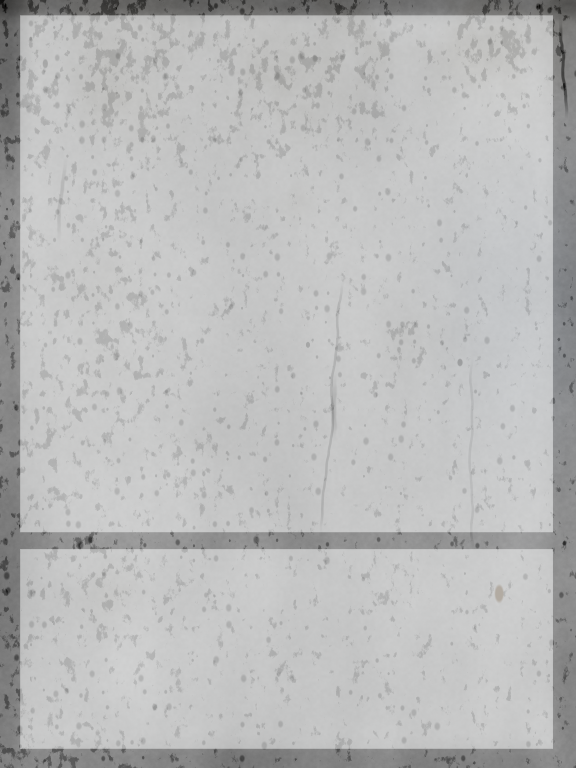
Give the GLSL for this background, as a Shadertoy shader.

```glsl
// Weathered concrete wall with two pale translucent panels over it.

// Lengths are fractions of the canvas height; panels are fractions of both sides.
const vec4 UPPER_PANEL = vec4(0.035, 0.307, 0.960, 0.980); // left, bottom, right, top
const vec4 LOWER_PANEL = vec4(0.035, 0.025, 0.960, 0.285);
const float VEIL_OPACITY = 0.50;
const vec3 VEIL_COLOR = vec3(0.995, 1.0, 1.0);
const float BASE_TONE = 0.565;
const float MOTTLE = 0.19;
const float SPECK_DEPTH = 0.19;
const float PIT_DEPTH = 0.20;
const vec2 PIT_GRID = vec2(62.0, 46.0);
const vec3 WARM_STAIN = vec3(0.0, 0.004, 0.014);
const vec3 CHIP_COLOR = vec3(0.40, 0.34, 0.27);

// Stains: centre x, centre y, radius, strength
const int STAIN_COUNT = 11;
const vec4 STAINS[STAIN_COUNT] = vec4[](
    vec4(0.17, 0.875, 0.065, 0.75), vec4(0.35, 0.855, 0.065, 0.80),
    vec4(0.49, 0.930, 0.080, 0.60), vec4(0.64, 0.950, 0.065, 0.75),
    vec4(0.62, 0.815, 0.045, 0.45), vec4(0.385, 0.735, 0.024, 0.75),
    vec4(0.13, 0.630, 0.060, 0.40), vec4(0.12, 0.480, 0.070, 0.40),
    vec4(0.26, 0.440, 0.035, 0.50), vec4(0.14, 0.235, 0.040, 0.65),
    vec4(0.54, 0.560, 0.050, 0.35));

float hash(vec2 p) {
    vec3 q = fract(vec3(p.xyx) * 0.1031);
    q += dot(q, q.yzx + 33.33);
    return fract((q.x + q.y) * q.z);
}

float noise(vec2 p) {
    vec2 i = floor(p), f = fract(p);
    f = f * f * (3.0 - 2.0 * f);
    return mix(mix(hash(i), hash(i + vec2(1, 0)), f.x),
               mix(hash(i + vec2(0, 1)), hash(i + vec2(1, 1)), f.x), f.y);
}

float fbm(vec2 p) {
    float sum = 0.0, weight = 0.53;
    for (int i = 0; i < 4; i++) {
        sum += weight * noise(p);
        p = mat2(0.8, 0.6, -0.6, 0.8) * p * 2.03 + 17.3;
        weight *= 0.5;
    }
    return sum;
}

float ellipse(vec2 p, vec2 center, vec2 radius) {
    return 1.0 - smoothstep(0.7, 1.2, length((p - center) / radius));
}

// Wavering vertical hairline between two heights
float crack(vec2 p, float x, float lean, float low, float high, float width) {
    float path = x + lean * (p.y - low) + 0.014 * (fbm(vec2(p.y * 18.0, x * 90.0)) - 0.5);
    float span = smoothstep(low, low + 0.04, p.y) * (1.0 - smoothstep(high - 0.04, high, p.y));
    return span * (1.0 - smoothstep(0.3 * width, width, abs(p.x - path)));
}

// One small elongated hole per chosen grid cell
float pits(vec2 p, float density) {
    vec2 g = p * PIT_GRID, cell = floor(g);
    vec2 center = 0.3 + 0.4 * vec2(hash(cell + 3.1), hash(cell + 8.7));
    float radius = mix(0.08, 0.23, hash(cell + 21.4));
    float present = step(hash(cell + 40.2), 0.14 + 0.25 * density);
    return present * (1.0 - smoothstep(0.5 * radius, 1.4 * radius, length(fract(g) - center)));
}

float panel(vec2 uv, vec4 box) {
    vec2 d = min(uv - box.xy, box.zw - uv) * iResolution.xy;
    return clamp(min(d.x, d.y) + 0.5, 0.0, 1.0);
}

vec3 concrete(vec2 p, float width) {
    // Stain coverage broken up by cloudy noise
    float cloud = fbm(p * vec2(15.0, 11.0));
    float stain = 0.45 * smoothstep(0.80, 0.97, p.y + 0.12 * (cloud - 0.5));
    for (int i = 0; i < STAIN_COUNT; i++) {
        vec2 d = (p - STAINS[i].xy) / STAINS[i].z;
        stain += STAINS[i].w * exp(-dot(d, d));
    }
    stain = min(stain * smoothstep(0.15, 0.65, cloud), 1.0);
    float leftWear = 1.0 - smoothstep(0.08, 0.42, p.x);
    float density = clamp(stain + 0.32 * leftWear, 0.0, 1.0);

    // Broad tone, vertical streaks and darker outer edges
    float tone = BASE_TONE + MOTTLE * (fbm(p * vec2(6.0, 4.5) + 4.0) - 0.5);
    tone += 0.05 * (fbm(p * vec2(24.0, 3.0)) - 0.5) - 0.07 * stain;
    float sideGap = min(p.x, width - p.x);
    tone -= 0.055 * (1.0 - smoothstep(0.01, 0.05, min(sideGap, p.y)));
    tone -= 0.13 * smoothstep(0.965, 0.995, p.y);
    tone -= 0.13 * (1.0 - smoothstep(0.01, 0.05, p.x)) * smoothstep(0.72, 0.92, p.y);

    // Fine grain, speckles and holes
    float grain = fbm(p * vec2(125.0, 88.0));
    tone += 0.05 * (fbm(p * 210.0 + 9.0) - 0.5);
    tone -= SPECK_DEPTH * smoothstep(0.65, 0.82, grain + 0.17 * density);
    tone -= PIT_DEPTH * pits(p, density);

    // Hairline cracks and isolated dark marks
    tone -= 0.17 * crack(p, 0.416, 0.09, 0.30, 0.64, 0.0025);
    tone -= 0.16 * crack(p, 0.432, 0.02, 0.42, 0.52, 0.0045);
    tone -= 0.11 * crack(p, 0.614, 0.0, 0.28, 0.54, 0.0025);
    tone -= 0.14 * crack(p, 0.077, 0.07, 0.68, 0.80, 0.0035);
    tone -= 0.25 * crack(p, 0.738, -0.08, 0.84, 0.98, 0.0030);
    tone -= 0.25 * ellipse(p, vec2(0.059, 0.917), vec2(0.0035, 0.006));
    tone -= 0.30 * ellipse(p, vec2(0.599, 0.528), vec2(0.0035, 0.005));
    tone -= 0.25 * ellipse(p, vec2(0.401, 0.551), vec2(0.0028, 0.004));

    // Slight warm and cool tints, then the brown chip
    vec3 color = vec3(tone) - WARM_STAIN * stain * 1.5;
    float cool = exp(-dot((p - vec2(0.67, 0.60)) * vec2(9.0, 5.0), (p - vec2(0.67, 0.60)) * vec2(9.0, 5.0)));
    color += cool * vec3(-0.025, -0.012, 0.005);
    return mix(color, CHIP_COLOR, ellipse(p, vec2(0.650, 0.227), vec2(0.0058, 0.0115)));
}

void mainImage(out vec4 fragColor, in vec2 fragCoord) {
    vec2 uv = fragCoord / iResolution.xy;
    vec2 p = fragCoord / iResolution.y;
    vec3 color = concrete(p, iResolution.x / iResolution.y);
    float veil = max(panel(uv, UPPER_PANEL), panel(uv, LOWER_PANEL));
    color = mix(color, VEIL_COLOR, VEIL_OPACITY * veil);
    fragColor = vec4(clamp(color, 0.0, 1.0), 1.0);
}
```
